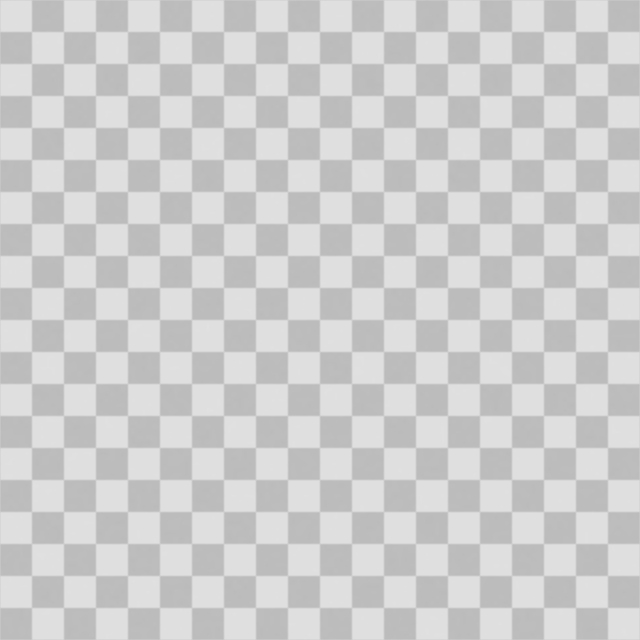
Reproduce this pattern procedurally as a WebGL 1 fragment shader.

```glsl
precision highp float;
// Pale grey checkerboard, 20 by 20 squares, with slightly soft edges.
// The product of two clamped triangle waves picks the square's shade;
// a very faint wrapping value noise mottles the flat greys.

uniform vec2 u_resolution;

float hash(vec2 p) {
    return fract(sin(dot(p, vec2(127.1, 311.7))) * 43758.5453);
}

// Value noise on a lattice that wraps after the given whole period.
float wrappedNoise(vec2 p, float period) {
    vec2 cell = floor(p);
    vec2 f = fract(p);
    f = f * f * (3.0 - 2.0 * f);
    vec2 lo = mod(cell, period);
    vec2 hi = mod(cell + 1.0, period);
    return mix(mix(hash(lo), hash(vec2(hi.x, lo.y)), f.x),
               mix(hash(vec2(lo.x, hi.y)), hash(hi), f.x), f.y);
}

// +1 on even squares and -1 on odd ones, ramping across each boundary.
vec2 softSquareWave(vec2 p, vec2 halfWidth) {
    vec2 edgeDistance = 0.5 - abs(mod(p + 0.5, 2.0) - 1.0);
    return clamp(edgeDistance / halfWidth, -1.0, 1.0);
}

void main() {
    vec2 uv = gl_FragCoord.xy / u_resolution;

    // Checks: the lower left square is dark.
    vec2 halfWidth = max(vec2(0.03), 10.0 / u_resolution);
    vec2 wave = softSquareWave(uv * 20.0, halfWidth);
    float darkness = 0.5 + 0.5 * wave.x * wave.y;
    float grey = mix(0.875, 0.738, darkness);

    // Faint mottling, a little stronger on the dark squares.
    float mottle = wrappedNoise(uv * 120.0, 120.0) - 0.5;
    grey += mottle * mix(0.004, 0.008, darkness);

    gl_FragColor = vec4(vec3(grey), 1.0);
}
```
